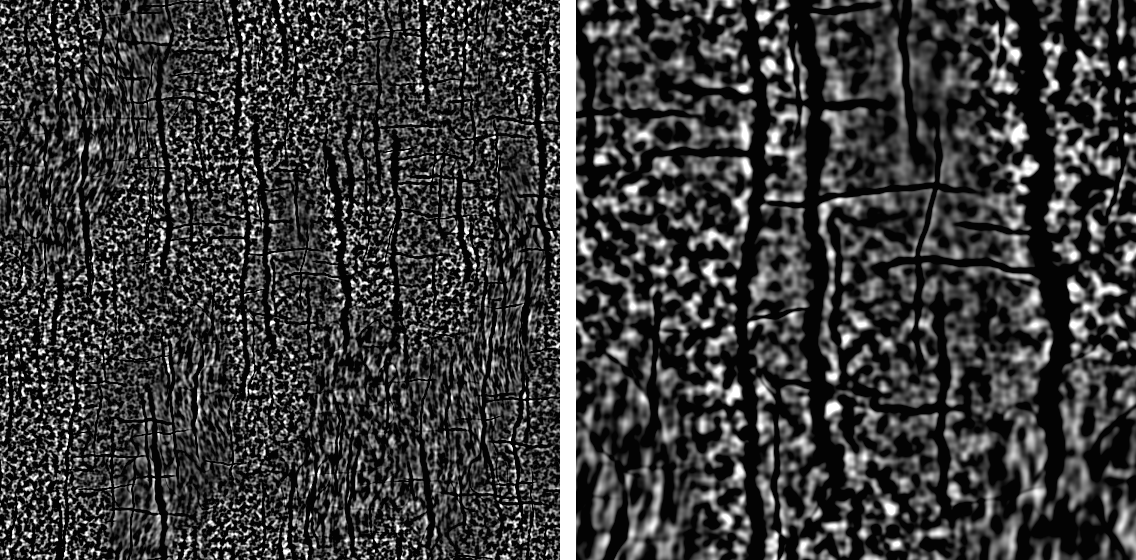
Left: the whole. Right: its middle third, enlarged.
Give the GLSL for this texture map, as a Shadertoy shader.

```glsl
vec2 hash(vec2 p) {
    vec3 q = fract(p.xyx * vec3(.1031, .1030, .0973));
    q += dot(q, q.yzx + 33.33);
    return fract((q.xx + q.yz) * q.zy);
}

float corner(vec2 cell, vec2 offset) {
    return dot(normalize(hash(cell) - .5 + 1e-4), offset);
}

// Gradient noise, centred on zero
float noise(vec2 p) {
    vec2 i = floor(p), f = p - i, e = vec2(1, 0);
    vec2 u = f * f * f * (f * (f * 6. - 15.) + 10.);
    return mix(mix(corner(i, f), corner(i + e, f - e), u.x),
               mix(corner(i + e.yx, f - e.yx), corner(i + 1., f - 1.), u.x), u.y);
}

// Scattered tapered strokes along y: dark core, pale fringe
float cracks(vec2 p, vec2 cells, float width, float seed) {
    vec2 g = p * cells, id = floor(g);
    float core = 0., fringe = 0.;
    for (int j = -1; j <= 1; j++)
    for (int i = -1; i <= 1; i++) {
        vec2 c = id + vec2(i, j);
        vec2 shape = hash(c + seed + 57.);
        vec2 d = (g - c - hash(c + seed)) / cells;
        float reach = abs(d.y) * cells.y / mix(.2, .75, shape.x);
        float taper = 1. - smoothstep(.6, 1., reach);
        float r = (d.x + d.y * (shape.y - .5) * .16) / (width * mix(.55, 1.1, shape.y));
        core = max(core, taper * exp(-r * r));
        fringe = max(fringe, taper * exp(-r * r * .14));
    }
    return .48 * fringe - 1.7 * core;
}

void mainImage(out vec4 fragColor, in vec2 fragCoord) {
    vec2 uv = fragCoord / iResolution.xy;

    // Regions: calm plates, fibrous strips, veined zones
    float plate = smoothstep(.02, .25, noise(uv * vec2(5., 2.2) + 13.)
                                     + .5 * noise(uv * vec2(15., 9.) + 41.));
    float fibrous = smoothstep(.05, .25, noise(uv * vec2(6., 2.) + 71.));
    float veined = smoothstep(-.1, .2, noise(uv * vec2(7., 4.) + 31.));

    // Jagged displacement of all cracks
    vec2 p = uv;
    p.x += .025 * noise(uv * vec2(5., 6.) + 5.) + .009 * noise(uv * vec2(18., 22.) + 9.);
    p.y += .012 * noise(uv * vec2(14., 9.) + 23.);
    p += .003 * vec2(noise(uv * 65. + 3.), noise(uv * 65. + 90.));

    // Fine grain, stretched into leaning fibres in the strips
    vec2 lean = vec2(uv.x + .06 * noise(uv * vec2(3., 4.) + 17.), uv.y);
    float grain = noise(uv * vec2(105., 98.)) + .75 * noise(uv * 185. + 7.);
    float fibre = noise(lean * vec2(125., 36.) + 50.) + .8 * noise(lean * vec2(190., 95.) + 80.);
    float tone = .165 + mix(grain, fibre, fibrous * .8)
               * mix(1.4, .8, plate) * mix(1., .8, fibrous);

    // Thin wandering veins
    float v = noise(p * vec2(26., 17.) + 61.) / .045;
    tone += veined * (.12 * exp(-v * v * .12) - .5 * exp(-v * v));

    // Long upright cracks, short ones, and cross cracks on the plates
    tone += cracks(p, vec2(9., 3.), .0048, 11.);
    tone += .75 * cracks(p, vec2(15., 6.), .0026, 37.);
    tone += mix(.15, .85, plate) * cracks(p.yx, vec2(17., 8.), .0023, 83.);

    fragColor = vec4(vec3(clamp(tone, .01, 1.)), 1.);
}
```
